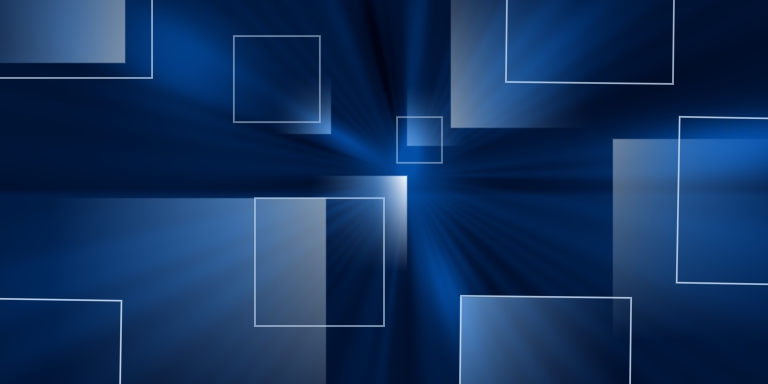
Give the GLSL for this background, as a WebGL 1 fragment shader.

```glsl
precision highp float;

// Translucent glass squares and thin frames float over a navy zoom-burst.
// Layered angular sines and stretched Gaussian streaks radiate from a hub;
// each panel fades away from one bright corner, then outlines go on top.

uniform vec2 u_resolution;

const vec2 CANVAS = vec2(2.0, 1.0);
const vec2 HUB = vec2(1.06, 0.54);
const vec3 NAVY = vec3(0.0, 0.075, 0.205);
const vec3 BLUE = vec3(0.01, 0.31, 0.66);
const vec3 SKY = vec3(0.43, 0.65, 0.89);
const vec3 STEEL = vec3(0.54, 0.62, 0.71);
const vec3 WHITE = vec3(0.97, 0.98, 1.0);
const vec3 LINE_COLOR = vec3(0.80, 0.88, 0.96);
const float LINE_HALF_WIDTH = 0.0015;
const float RAY_STRENGTH = 0.10;
const float HAZE_STRENGTH = 0.20;

// Soft ellipse whose long axis points at the hub; size = (length, width).
float streak(vec2 p, vec2 center, vec2 size) {
  vec2 axis = normalize(center - HUB);
  vec2 d = p - center;
  vec2 q = vec2(dot(d, axis), dot(d, vec2(-axis.y, axis.x))) / size;
  return exp(-dot(q, q));
}

// Fine zoom-blur rays, periodic in angle.
float rays(vec2 d) {
  float a = atan(d.y, d.x);
  float wave = sin(a * 9.0 + 2.0 * sin(a * 4.0))
             + 0.7 * sin(a * 23.0 + 3.0 * sin(a * 7.0) + 1.0)
             + 0.4 * sin(a * 51.0 + 2.0 * sin(a * 11.0));
  float r = length(d);
  return wave * smoothstep(0.03, 0.25, r) * exp(-r * 0.9);
}

vec3 background(vec2 p) {
  vec2 d = p - HUB;
  float light = 0.65 * exp(-dot(d, d) * 70.0);
  light += 0.75 * streak(p, vec2(0.47, 0.85), vec2(0.22, 0.13));
  light += 0.70 * streak(p, vec2(0.89, 0.64), vec2(0.11, 0.030));
  light += 0.65 * streak(p, vec2(1.07, 0.62), vec2(0.08, 0.035));
  light += 0.55 * streak(p, vec2(1.38, 0.84), vec2(0.24, 0.13));
  light += 0.95 * streak(p, vec2(1.93, 0.62), vec2(0.30, 0.075));
  light += 0.40 * streak(p, vec2(1.90, 0.38), vec2(0.35, 0.17));
  light += 0.75 * streak(p, vec2(1.17, 0.25), vec2(0.16, 0.055));
  light += 0.28 * streak(p, vec2(0.35, 0.32), vec2(0.50, 0.20));
  light += 0.28 * streak(p, vec2(1.09, 0.90), vec2(0.25, 0.025));
  light += 0.22 * streak(p, vec2(0.91, 0.90), vec2(0.25, 0.025));
  // Haze just below the horizon, then the rays.
  float below = max(0.51 - p.y, 0.0);
  light += HAZE_STRENGTH * smoothstep(0.0, 0.025, below) * exp(-below * 4.0);
  light += RAY_STRENGTH * rays(d);
  // Dark pocket above the hub.
  light -= 0.18 * streak(p, vec2(0.98, 0.83), vec2(0.20, 0.06));
  return mix(NAVY, BLUE, clamp(light, -0.25, 1.0));
}

// Panel growing from its bright corner along a signed extent.
void panel(inout vec3 color, vec2 p, vec2 corner, vec2 extent,
           vec2 falloff, vec3 edge, float opacity) {
  float pixel = 1.0 / u_resolution.y;
  vec2 q = (p - corner) / extent;
  vec2 inside = min(q, 1.0 - q) * abs(extent);
  float cover = smoothstep(-pixel, pixel, min(inside.x, inside.y));
  vec2 fade = pow(clamp(1.0 - q, 0.001, 1.0), falloff);
  vec3 tint = mix(edge, SKY, smoothstep(0.0, 0.38, q.x));
  color = mix(color, tint, cover * opacity * fade.x * fade.y);
}

// Thin, slightly tilted rectangular outline.
void frame(inout vec3 color, vec2 p, vec2 low, vec2 high,
           float tilt, float opacity) {
  float pixel = 1.0 / u_resolution.y;
  vec2 q = p - 0.5 * (low + high);
  q += tilt * vec2(q.y, -q.x);
  vec2 e = abs(q) - 0.5 * (high - low);
  float d = abs(max(e.x, e.y)) - LINE_HALF_WIDTH;
  color = mix(color, LINE_COLOR, opacity * (1.0 - smoothstep(-0.5 * pixel, pixel, d)));
}

void main() {
  vec2 p = gl_FragCoord.xy / u_resolution * CANVAS;
  vec3 color = background(p);

  // Upper panels
  panel(color, p, vec2(0.326, 0.836), vec2(-0.46, 0.50), vec2(1.0, 0.3), STEEL, 0.88);
  panel(color, p, vec2(0.862, 0.651), vec2(-0.16, 0.155), vec2(1.5, 1.3), SKY, 0.85);
  panel(color, p, vec2(1.060, 0.620), vec2(0.156, 0.16), vec2(1.4, 1.3), SKY, 0.85);
  panel(color, p, vec2(1.174, 0.667), vec2(0.381, 0.50), vec2(1.6, 0.9), STEEL, 0.90);

  // Lower panels and the white square at the hub
  panel(color, p, vec2(1.596, 0.638), vec2(0.55, -0.523), vec2(1.6, 0.9), STEEL, 0.78);
  panel(color, p, vec2(1.060, 0.542), vec2(-0.253, -0.25), vec2(1.3, 1.1), WHITE, 1.0);
  panel(color, p, vec2(0.849, 0.484), vec2(-0.724, -0.62), vec2(1.15, 0.8), STEEL, 0.92);
  panel(color, p, vec2(1.198, 0.227), vec2(0.443, -0.42), vec2(1.4, 0.7), SKY, 0.82);

  // Outlines; some run past the canvas
  frame(color, p, vec2(-0.2, 0.797), vec2(0.396, 1.2), 0.0, 0.75);
  frame(color, p, vec2(0.609, 0.682), vec2(0.833, 0.906), 0.0, 0.55);
  frame(color, p, vec2(1.034, 0.576), vec2(1.151, 0.695), 0.0, 0.50);
  frame(color, p, vec2(1.320, 0.784), vec2(1.755, 1.2), -0.012, 0.80);
  frame(color, p, vec2(1.766, 0.260), vec2(2.2, 0.692), -0.018, 0.85);
  frame(color, p, vec2(0.664, 0.151), vec2(1.0, 0.484), 0.0, 0.70);
  frame(color, p, vec2(-0.2, -0.2), vec2(0.313, 0.221), -0.016, 0.90);
  frame(color, p, vec2(1.198, -0.2), vec2(1.641, 0.227), -0.012, 0.85);

  gl_FragColor = vec4(color, 1.0);
}
```
